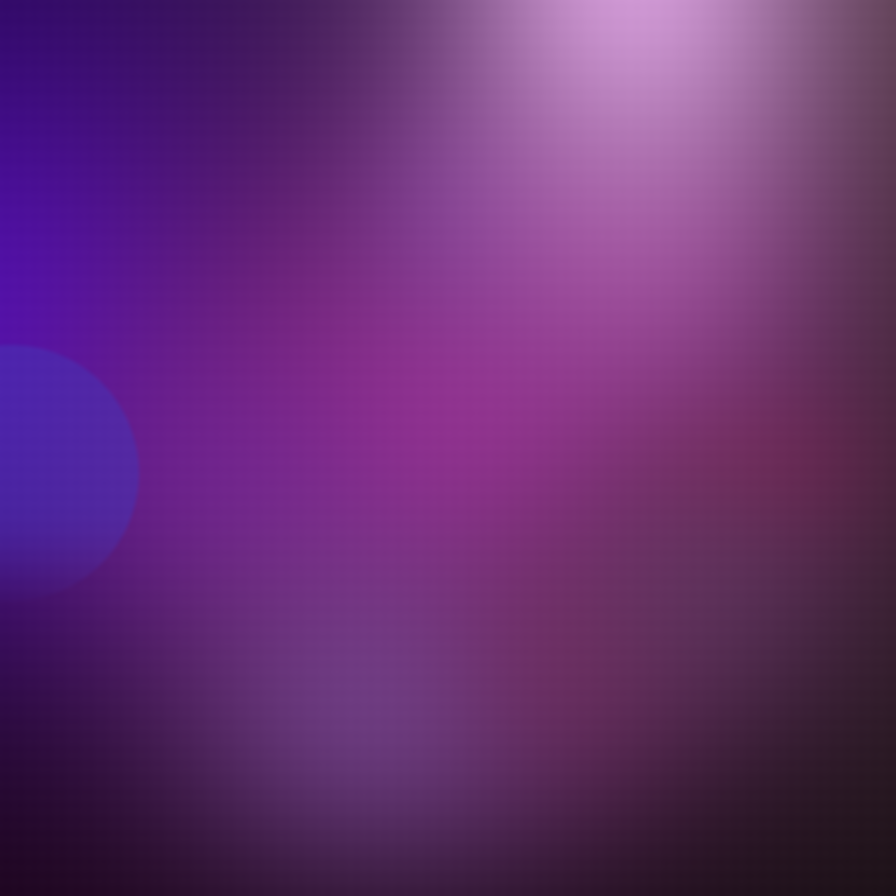
This background is drawn by a WebGL 1 fragment shader. Its source:

```glsl
precision highp float;
// Soft stage-light backdrop: violet, magenta and pink glows over a dark field.
// A four-corner gradient is tinted by elliptical Gaussian glows, then a
// translucent disc at the left edge and a very faint woven grain are added.

uniform vec2 u_resolution;

#define MAGENTA_STRENGTH 0.95
#define VIOLET_STRENGTH 1.0
#define PINK_STRENGTH 0.95
#define HAZE_STRENGTH 0.5
#define DISC_CENTER vec2(0.012, 0.472)
#define DISC_RADIUS 0.143
#define DISC_SOFTNESS 0.004
#define DISC_OPACITY 0.58
#define WEAVE_COUNT 64.0
#define WEAVE_AMOUNT 0.004

const float TAU = 6.28318;

// Dark field blended between the four corner colours.
vec3 cornerGradient(vec2 p) {
  vec3 bottom = mix(vec3(0.11, 0.02, 0.11), vec3(0.11, 0.07, 0.09), p.x);
  vec3 top = mix(vec3(0.15, 0.03, 0.30), vec3(0.30, 0.20, 0.25), p.x);
  return mix(bottom, top, p.y);
}

// Tints the base with an elliptical Gaussian light.
vec3 addGlow(vec3 base, vec2 p, vec2 center, vec2 radii, vec3 tint, float strength) {
  vec2 d = (p - center) / radii;
  return mix(base, tint, strength * exp(-dot(d, d)));
}

void main() {
  vec2 p = gl_FragCoord.xy / u_resolution;
  vec3 color = cornerGradient(p);

  // Broad violet and magenta lights
  color = addGlow(color, p, vec2(-0.02, 0.64), vec2(0.30, 0.33),
                  vec3(0.29, 0.05, 0.67), VIOLET_STRENGTH);
  color = addGlow(color, p, vec2(0.50, 0.52), vec2(0.36, 0.33),
                  vec3(0.58, 0.18, 0.56), MAGENTA_STRENGTH);
  color = addGlow(color, p, vec2(0.25, 0.47), vec2(0.18, 0.16),
                  vec3(0.46, 0.14, 0.62), HAZE_STRENGTH);

  // Lavender pool below the centre
  color = addGlow(color, p, vec2(0.42, 0.21), vec2(0.23, 0.20),
                  vec3(0.48, 0.29, 0.59), 0.7);

  // Wine, red and grey patches on the lower right
  color = addGlow(color, p, vec2(0.64, 0.27), vec2(0.14, 0.16),
                  vec3(0.46, 0.18, 0.36), HAZE_STRENGTH);
  color = addGlow(color, p, vec2(0.84, 0.48), vec2(0.14, 0.10),
                  vec3(0.46, 0.12, 0.28), HAZE_STRENGTH);
  color = addGlow(color, p, vec2(0.79, 0.35), vec2(0.16, 0.17),
                  vec3(0.38, 0.24, 0.38), HAZE_STRENGTH);

  // Cool haze, rose shaft and pale pink source at the top
  color = addGlow(color, p, vec2(0.51, 0.76), vec2(0.13, 0.14),
                  vec3(0.46, 0.25, 0.62), 0.4);
  color = addGlow(color, p, vec2(0.71, 0.72), vec2(0.20, 0.20),
                  vec3(0.66, 0.29, 0.64), 0.6);
  color = addGlow(color, p, vec2(0.71, 1.03), vec2(0.22, 0.28),
                  vec3(0.84, 0.62, 0.86), PINK_STRENGTH);

  // Translucent blue disc, fading towards its lower edge
  float discDistance = length(p - DISC_CENTER) - DISC_RADIUS;
  float disc = 1.0 - smoothstep(-DISC_SOFTNESS, DISC_SOFTNESS, discDistance);
  disc *= smoothstep(0.30, 0.44, p.y);
  color = mix(color, vec3(0.28, 0.19, 0.70), disc * DISC_OPACITY);

  // Faint woven grain
  vec2 weave = cos(p * WEAVE_COUNT * TAU);
  color += WEAVE_AMOUNT * (0.4 * weave.x + 0.6 * weave.y);

  gl_FragColor = vec4(clamp(color, 0.0, 1.0), 1.0);
}
```
